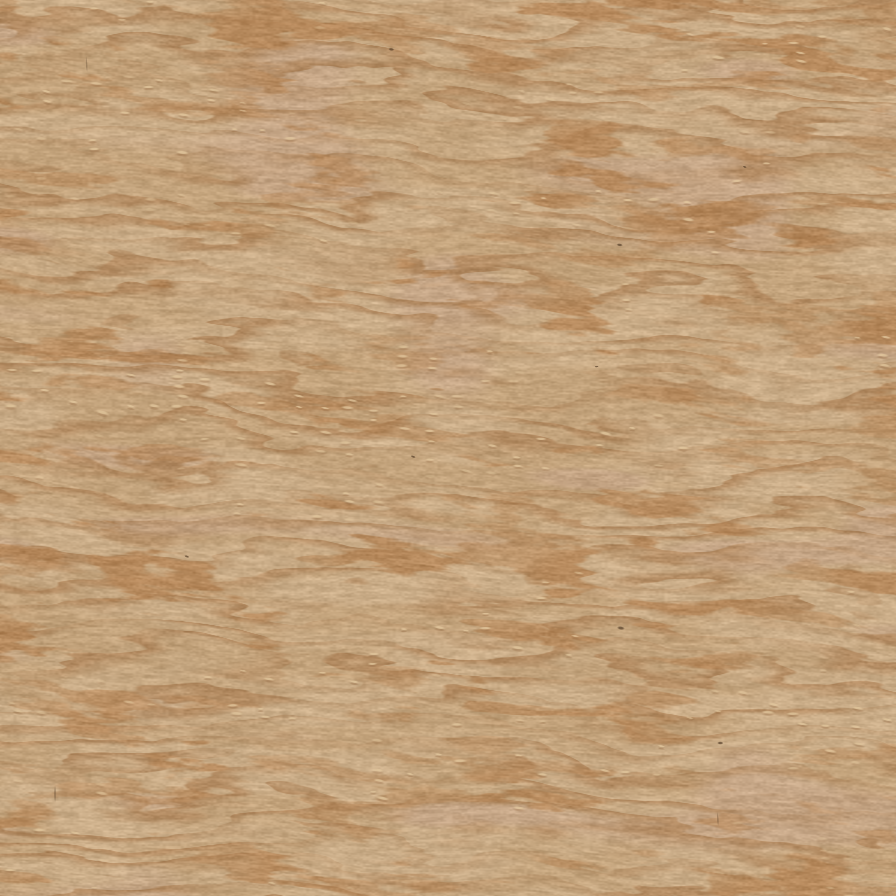
This texture is drawn by a Shadertoy shader. Its source:

```glsl
// Pale plywood veneer with horizontal grain, thin ring lines and feathered tan patches.

float hash(vec2 p) {
    vec3 q = fract(p.xyx * vec3(0.1031, 0.1030, 0.0973));
    q += dot(q, q.yzx + 33.33);
    return fract((q.x + q.y) * q.z);
}

float noise(vec2 p) {
    vec2 cell = floor(p), f = fract(p);
    f = f * f * (3.0 - 2.0 * f);
    return mix(mix(hash(cell), hash(cell + vec2(1, 0)), f.x),
               mix(hash(cell + vec2(0, 1)), hash(cell + vec2(1, 1)), f.x), f.y);
}

float fbm(vec2 p) {
    float sum = 0.0, amplitude = 0.5;
    for (int i = 0; i < 4; i++) {
        sum += amplitude * noise(p);
        p = p * 2.03 + vec2(17.3, 9.1);
        amplitude *= 0.45;
    }
    return sum / 0.872;
}

// Scattered short strokes: one per grid cell, kept with the given chance
float strokes(vec2 p, vec2 grid, vec2 size, float chance, float seed) {
    vec2 cell = floor(p * grid);
    vec2 jitter = vec2(hash(cell + seed), hash(cell + seed + 31.7));
    vec2 center = (cell + 0.3 + 0.4 * jitter) / grid;
    vec2 d = (p - center) / (size * (0.5 + 0.5 * jitter.y));
    d.y += 0.8 * d.x * (jitter.x - 0.3);
    float keep = step(hash(cell + seed + 71.3), chance);
    return keep * (1.0 - smoothstep(0.3, 1.0, length(d)));
}

void mainImage(out vec4 fragColor, in vec2 fragCoord) {
    vec2 p = fragCoord / iResolution.y;

    // Gentle downward drift and waviness of the grain
    vec2 grain = p + vec2(0.0, 0.05 * p.x + 0.012 * (noise(p * vec2(7.0, 14.0)) - 0.5));
    float fibre = noise(grain * vec2(38.0, 290.0));
    float fineFibre = noise(grain * vec2(110.0, 500.0) + 40.0);
    float grit = noise(p * vec2(300.0, 512.0) + 7.0);

    // Sideways slip between fibres frays the ends of shapes
    vec2 frayed = grain + vec2(0.022 * (noise(grain * vec2(9.0, 170.0) + 13.0) - 0.5), 0.0);

    // Growth rings: a soft rise that ends in a crisp edge
    float height = grain.y * 30.0 + 3.6 * fbm(frayed * vec2(5.5, 24.0) + 5.0);
    float phase = fract(height);
    float ring = smoothstep(0.42, 0.92, phase) * (1.0 - smoothstep(0.92, 1.0, phase));
    ring *= 0.35 + 0.65 * smoothstep(0.3, 0.65, noise(grain * vec2(8.0, 35.0) + 60.0));

    // Tan patches, lens shaped and slightly tilted
    vec2 tilted = frayed + vec2(0.0, 0.03 * frayed.x);
    float patchField = fbm(tilted * vec2(11.0, 47.0) + 23.0) + 0.06 * (fibre - 0.5);
    float tanPatch = smoothstep(0.59, 0.69, patchField);
    tanPatch *= 0.55 + 0.45 * smoothstep(0.3, 0.7, noise(p * vec2(9.0, 25.0) + 80.0));

    // Sapwood tone, ranging from straw to a faint pink
    float tone = fbm(grain * vec2(8.0, 36.0) + 47.0);
    vec3 color = mix(vec3(0.765, 0.640, 0.485), vec3(0.795, 0.680, 0.535),
                     smoothstep(0.35, 0.65, tone));
    float pink = smoothstep(0.66, 0.88, noise(grain * vec2(6.0, 26.0) + 90.0));
    color = mix(color, vec3(0.770, 0.640, 0.530), 0.6 * pink);

    color = mix(color, vec3(0.690, 0.525, 0.360), 0.85 * ring);
    color = mix(color, vec3(0.705, 0.520, 0.340), 0.85 * tanPatch);

    // Fine fibre relief
    color += 0.060 * (fibre - 0.5) + 0.075 * (fineFibre - 0.5) + 0.050 * (grit - 0.5);

    // Raised pale splinters with a shadow below, clustered along some fibres
    float cluster = smoothstep(0.4, 0.7, noise(p * vec2(6.0, 18.0) + 33.0));
    vec2 splinterSize = vec2(0.009, 0.0024);
    float splinter = cluster * strokes(grain, vec2(32.0, 95.0), splinterSize, 0.2, 3.0);
    float shadow = cluster * strokes(grain + vec2(0.0, 0.0025), vec2(32.0, 95.0), splinterSize, 0.2, 3.0);
    color = mix(color, vec3(0.600, 0.440, 0.290), 0.4 * shadow);
    color = mix(color, vec3(0.890, 0.785, 0.620), 0.75 * splinter);

    // Rare dark pin marks and upright scratches
    float pin = strokes(p, vec2(8.0, 9.0), vec2(0.005, 0.0025), 0.09, 11.0);
    float scratch = strokes(p, vec2(7.0, 6.0), vec2(0.0018, 0.011), 0.12, 19.0);
    color = mix(color, vec3(0.360, 0.270, 0.180), 0.75 * pin + 0.35 * scratch * (1.0 - pin));

    fragColor = vec4(clamp(color, 0.0, 1.0), 1.0);
}
```
